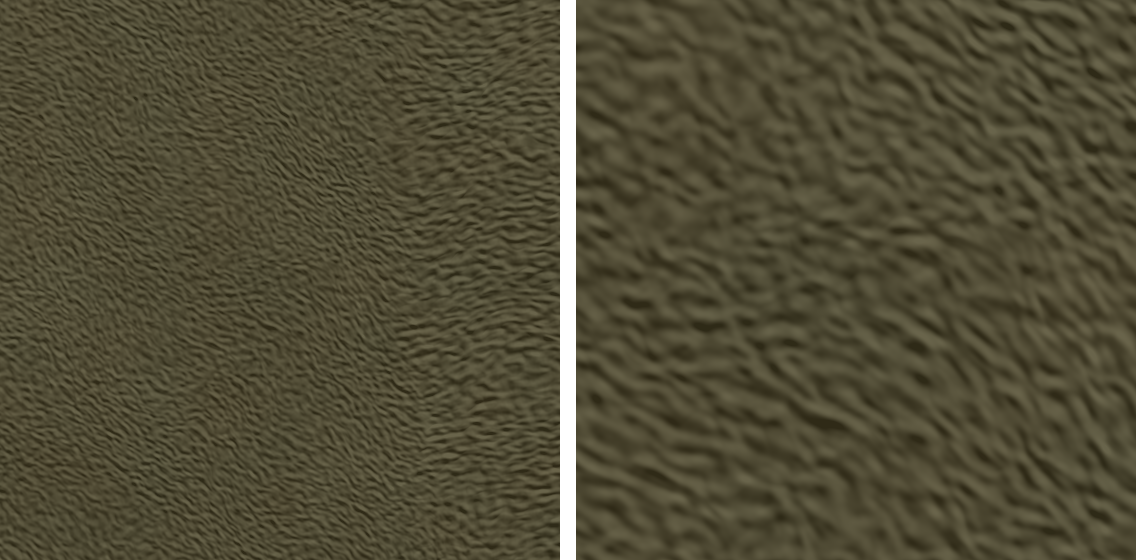
Left, the full canvas; right, a detail of the centre.
A WebGL 1 fragment shader for this texture:

```glsl
precision highp float;
// Olive leather with a dense slanted grain that turns into coarser, level wrinkles on the right.

uniform vec2 u_resolution;

// Colours
const vec3 BASE_COLOR = vec3(0.310, 0.291, 0.204);
const vec3 TONE_STEP  = vec3(0.044, 0.044, 0.039);
const vec3 MOSS_TINT  = vec3(-0.006, 0.002, 0.004);

// Grain: cells per canvas along and across the creases, and their slant in radians
const vec2  FINE_CELLS   = vec2(66.0, 108.0);
const vec2  COARSE_CELLS = vec2(46.0, 80.0);
const float FINE_SLANT   = -0.62;
const float COARSE_SLANT = 0.12;
const float FOLD_SCALE    = 0.72;  // size of the creased folds against the grain
const float FINE_FOLDS    = 0.5;
const float COARSE_FOLDS  = 0.9;
const float FOLD_SOFTNESS = 0.004;
const float FOLD_MEAN     = 0.19;

// Irregularity of the flow
const float BEND_SCALE    = 5.0;
const float BEND_AMOUNT   = 0.03;
const float JITTER_SCALE  = 34.0;
const float JITTER_AMOUNT = 0.005;

// Lighting
const vec2  LIGHT_DIR       = vec2(0.36, 0.93);
const float LIGHT_STEP      = 0.0036;
const float RELIEF_GAIN     = 4.6;
const float HEIGHT_GAIN     = 1.2;
const float FINE_CONTRAST   = 0.9;
const float COARSE_CONTRAST = 1.3;
const float SHADOW_SKEW     = 0.07;

float hash(vec2 cell) {
  vec3 q = fract(cell.xyx * 0.1031);
  q += dot(q, q.yzx + 33.33);
  return fract((q.x + q.y) * q.z);
}

float cornerSlope(vec2 cell, vec2 offset) {
  float angle = 6.28318 * hash(cell);
  return dot(vec2(cos(angle), sin(angle)), offset);
}

float gradientNoise(vec2 p) {
  vec2 cell = floor(p);
  vec2 f = p - cell;
  vec2 w = f * f * f * (f * (f * 6.0 - 15.0) + 10.0);
  vec2 e = vec2(1.0, 0.0);
  float low  = mix(cornerSlope(cell, f), cornerSlope(cell + e, f - e), w.x);
  float high = mix(cornerSlope(cell + e.yx, f - e.yx),
                   cornerSlope(cell + e.xx, f - e.xx), w.x);
  return mix(low, high, w.y);
}

vec2 noisePair(vec2 p) {
  return vec2(gradientNoise(p + 17.3), gradientNoise(p + 71.9));
}

vec2 rotate(vec2 p, float angle) {
  float c = cos(angle);
  float s = sin(angle);
  return vec2(c * p.x + s * p.y, c * p.y - s * p.x);
}

// Short soft bumps, with folds that meet in narrow creases
float grain(vec2 p, vec2 cells, float slant, float folds) {
  vec2 q = rotate(p, slant) * cells + 150.0;
  float n = gradientNoise(q * FOLD_SCALE + 43.7);
  float fold = sqrt(n * n + FOLD_SOFTNESS) - FOLD_MEAN;
  return gradientNoise(q) + folds * fold;
}

float leatherHeight(vec2 p, float coarseness) {
  vec2 q = p + BEND_AMOUNT * noisePair(p * BEND_SCALE)
             + JITTER_AMOUNT * noisePair(p * JITTER_SCALE);
  float fine = grain(q, FINE_CELLS, FINE_SLANT, FINE_FOLDS);
  float coarse = grain(q, COARSE_CELLS, COARSE_SLANT, COARSE_FOLDS);
  // Keep the relief equally strong where the two grains overlap
  float norm = length(vec2(1.0 - coarseness, coarseness));
  return mix(fine, coarse, coarseness) / norm;
}

void main() {
  vec2 p = gl_FragCoord.xy / min(u_resolution.x, u_resolution.y);

  // Wavy passage from fine to coarse grain
  float edge = p.x + 0.16 * (p.y - 0.5) + 0.14 * gradientNoise(p * 4.0 + 9.0);
  float coarseness = smoothstep(0.55, 0.85, edge);

  // Light from above: upper faces shine, lower faces and creases darken
  float height = leatherHeight(p, coarseness);
  float relief = height - leatherHeight(p + LIGHT_DIR * LIGHT_STEP, coarseness);
  float tone = RELIEF_GAIN * relief + HEIGHT_GAIN * height;
  tone *= mix(FINE_CONTRAST, COARSE_CONTRAST, coarseness);
  tone -= SHADOW_SKEW * (tone * tone - 1.0);

  // Broad shading, patchy wear and faint surface mottling
  tone += 0.45 * gradientNoise(p * 3.0 + 31.0) + 0.4 * gradientNoise(p * 15.0 + 5.0);
  tone += 0.35 * gradientNoise(p * 170.0);
  tone += 0.2 * (p.y - 0.5);
  tone = clamp(tone, -2.9, 2.3);

  float moss = gradientNoise(p * 9.0 + 57.0);
  vec3 color = BASE_COLOR + TONE_STEP * tone + MOSS_TINT * moss;
  gl_FragColor = vec4(color, 1.0);
}
```
